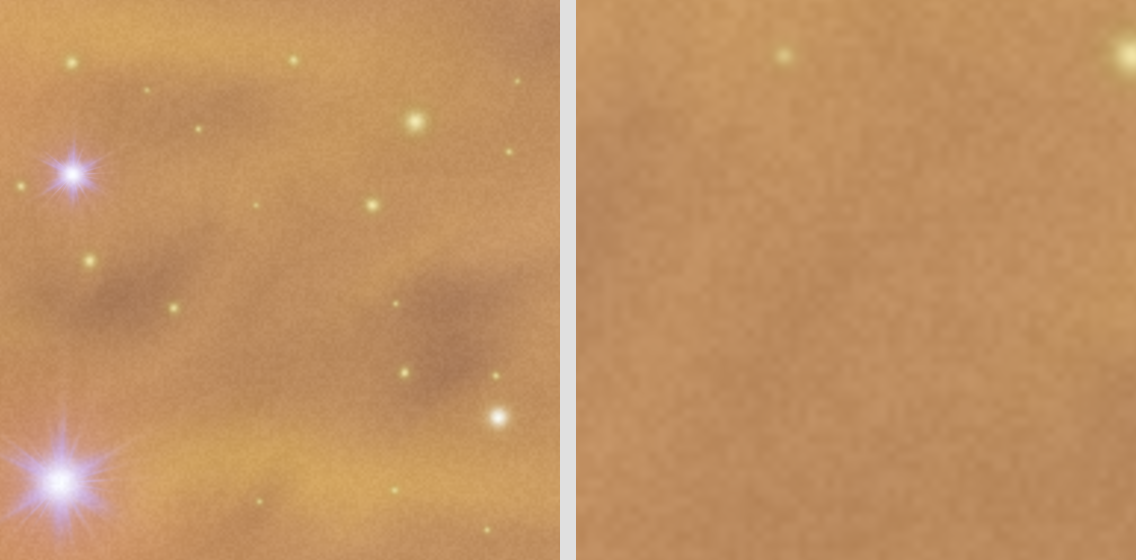
Left: the whole. Right: its middle third, enlarged.
Write a three.js fragment shader that draws this background.

```glsl
// Hazy amber nebula: soft gold bands and brown dust lanes, warped by layered sines,
// with a fine woven grain. Above it lie hashed small stars, two warm bright stars
// and two violet stars with six lobes and thin radial rays.

#define BASE_COLOR vec3(0.760, 0.568, 0.382)
#define GOLD_COLOR vec3(0.835, 0.655, 0.375)
#define DUST_COLOR vec3(0.630, 0.450, 0.330)
#define EMBER_COLOR vec3(0.815, 0.560, 0.365)
#define PINK_COLOR vec3(0.800, 0.570, 0.590)
#define VIOLET_COLOR vec3(0.770, 0.650, 0.920)
#define CREAM_COLOR vec3(0.960, 0.910, 0.670)
#define WHITE_COLOR vec3(0.970, 0.980, 1.000)
#define STAR_CELLS 5.0
#define STAR_SHARE 0.72
#define GRAIN_CELLS 190.0
#define GRAIN_AMOUNT 0.035

varying vec2 vUv;

float hash(vec2 p) {
  vec3 q = fract(p.xyx * vec3(0.1031, 0.1030, 0.0973));
  q += dot(q, q.yzx + 33.33);
  return fract((q.x + q.y) * q.z);
}

// Smooth noise between hashed lattice values
float grain(vec2 p) {
  vec2 cell = floor(p), f = fract(p);
  f = f * f * (3.0 - 2.0 * f);
  vec2 e = vec2(1.0, 0.0);
  return mix(mix(hash(cell), hash(cell + e.xy), f.x),
             mix(hash(cell + e.yx), hash(cell + e.xx), f.x), f.y);
}

// Layered, rotated and mutually warped sines, roughly -1 to 1
float clouds(vec2 p) {
  float sum = 0.0, amp = 0.5;
  for (int i = 0; i < 6; i++) {
    p += 0.6 * sin(p.yx * 1.3 + float(i) * 1.7);
    sum += amp * sin(p.x + 0.7) * cos(p.y);
    p = mat2(0.8, 0.6, -0.6, 0.8) * p * 1.75;
    amp *= 0.55;
  }
  return sum;
}

// Soft tilted ellipse
float patchAt(vec2 p, vec2 center, vec2 size, float tilt) {
  p -= center;
  float c = cos(tilt), s = sin(tilt);
  vec2 q = vec2(c * p.x + s * p.y, c * p.y - s * p.x) / size;
  return exp(-dot(q, q));
}

vec3 nebula(vec2 uv) {
  float broad = clouds(uv * vec2(3.2, 5.0) + 1.3);
  float wisps = clouds(mat2(0.8, -0.6, 0.6, 0.8) * uv * vec2(6.0, 11.0) + 4.0);
  vec2 p = uv + 0.05 * vec2(broad, wisps);

  float gold = 0.95 * patchAt(p, vec2(0.55, 0.155), vec2(0.50, 0.075), -0.05)
             + 0.80 * patchAt(p, vec2(0.30, 0.94), vec2(0.42, 0.085), -0.08)
             + 0.40 * patchAt(p, vec2(0.60, 0.74), vec2(0.28, 0.10), 0.35)
             + 0.35 * patchAt(p, vec2(0.71, 0.51), vec2(0.16, 0.04), 0.75)
             + 0.45 * patchAt(p, vec2(0.00, 0.42), vec2(0.09, 0.05), 0.0);
  float dust = 0.60 * patchAt(p, vec2(0.24, 0.51), vec2(0.15, 0.06), 0.65)
             + 0.35 * patchAt(p, vec2(0.10, 0.46), vec2(0.17, 0.06), 0.10)
             + 0.70 * patchAt(p, vec2(0.85, 0.48), vec2(0.15, 0.07), 0.40)
             + 0.70 * patchAt(p, vec2(0.83, 0.34), vec2(0.13, 0.06), 0.55)
             + 0.55 * patchAt(p, vec2(0.96, 0.96), vec2(0.12, 0.12), 0.50)
             + 0.30 * patchAt(p, vec2(0.36, 0.79), vec2(0.15, 0.07), 0.40)
             + 0.22 * patchAt(p, vec2(0.55, 0.37), vec2(0.35, 0.15), 0.20);
  float ember = patchAt(p, vec2(0.05, 0.10), vec2(0.32, 0.22), 0.0)
              + 0.6 * patchAt(p, vec2(0.0, 0.90), vec2(0.20, 0.25), 0.0);

  vec3 color = mix(BASE_COLOR, EMBER_COLOR, 0.75 * ember);
  color = mix(color, GOLD_COLOR, clamp(gold + 0.22 * broad, 0.0, 1.0));
  color = mix(color, DUST_COLOR, clamp(dust - 0.12 * wisps, 0.0, 0.8));
  return color + 0.022 * wisps + 0.014 * broad;
}

// Round star with an olive fringe; heat runs from cream to white
vec3 addStar(vec3 color, vec2 d, float radius, float heat, float strength) {
  float r = length(d) / radius;
  vec3 fringe = mix(vec3(0.72, 0.66, 0.34), vec3(0.84, 0.69, 0.45), heat);
  color = mix(color, fringe, 0.65 * strength * exp(-0.35 * r * r));
  return mix(color, mix(CREAM_COLOR, WHITE_COLOR, heat), strength * exp(-1.3 * r * r));
}

vec3 addScatteredStars(vec3 color, vec2 uv) {
  vec2 home = floor(uv * STAR_CELLS);
  for (int y = -1; y <= 1; y++) {
    for (int x = -1; x <= 1; x++) {
      vec2 cell = home + vec2(float(x), float(y));
      vec2 jitter = vec2(hash(cell + 17.0), hash(cell + 43.0));
      vec2 center = (cell + 0.15 + 0.7 * jitter) / STAR_CELLS;
      float size = hash(cell + 71.0);
      float present = step(hash(cell + 97.0), STAR_SHARE);
      float radius = mix(0.0055, 0.0135, size * size * size);
      color = addStar(color, uv - center, radius, 0.0, present * mix(0.45, 0.9, size));
    }
  }
  return color;
}

// Violet star: pink halo, six blunt lobes, thin rays, white core
vec3 addFlare(vec3 color, vec2 d, float size) {
  float r = length(d) / size;
  float a = atan(d.y, d.x + 0.00001);
  float lobes = 0.5 - 0.5 * cos(6.0 * a);
  float rays = pow(0.5 + 0.5 * sin(23.0 * a + 2.0 * sin(3.0 * a)), 3.0)
             * (0.55 + 0.45 * sin(5.0 * a + 1.0));
  float spikes = pow(lobes, 50.0);
  color = mix(color, PINK_COLOR, 0.75 * exp(-0.55 * r * r));
  color = mix(color, vec3(0.88, 0.70, 0.58), 0.5 * rays * exp(-0.8 * r) + 0.3 * spikes * exp(-0.6 * r));
  float reach = r / (0.62 + 0.42 * lobes * lobes + 0.22 * rays);
  color = mix(color, VIOLET_COLOR, 0.9 * exp(-pow(reach, 3.0)));
  return mix(color, WHITE_COLOR, exp(-4.5 * r * r));
}

void main() {
  vec3 color = nebula(vUv);
  color = addScatteredStars(color, vUv);
  color = addStar(color, vUv - vec2(0.742, 0.783), 0.018, 0.1, 0.95);
  color = addStar(color, vUv - vec2(0.890, 0.255), 0.018, 0.8, 1.0);
  color = addFlare(color, vUv - vec2(0.130, 0.688), 0.042);
  color = addFlare(color, vUv - vec2(0.108, 0.138), 0.082);
  float weave = grain(vUv * GRAIN_CELLS) + 0.5 * grain(vUv.yx * GRAIN_CELLS * 0.53 + 9.0) - 0.75;
  color += GRAIN_AMOUNT * weave * vec3(0.9, 1.0, 1.1);
  gl_FragColor = vec4(clamp(color, 0.0, 1.0), 1.0);
}
```
